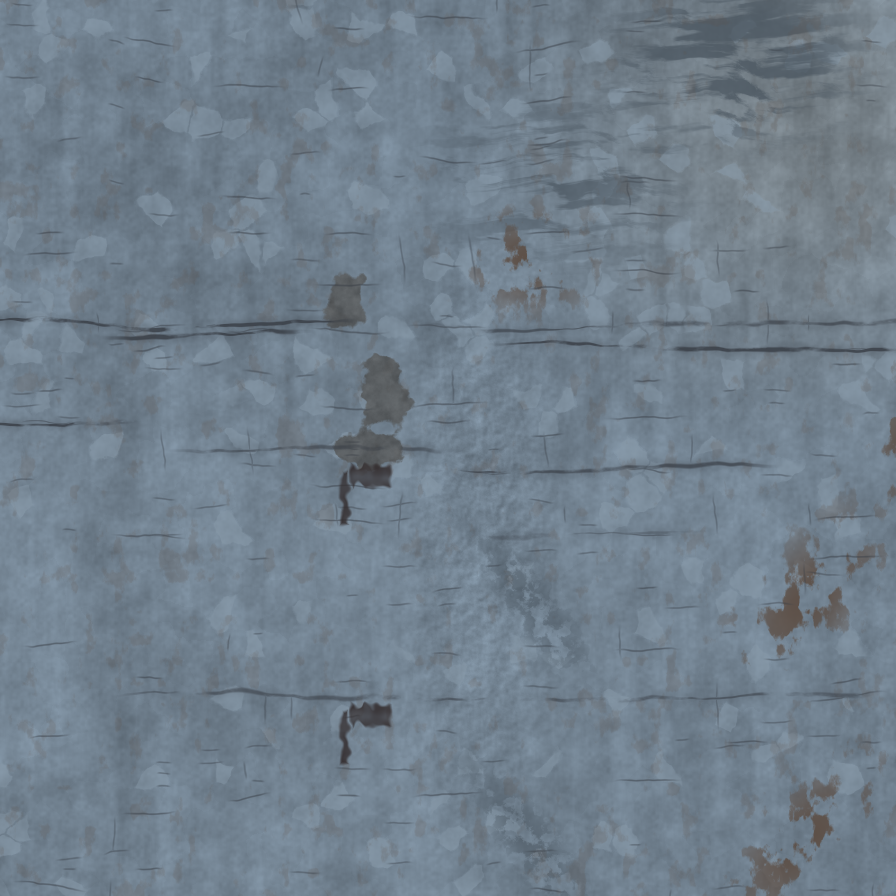
Give the GLSL for this texture, as a Shadertoy shader.

```glsl
const vec3 STEEL = vec3(0.442, 0.505, 0.562);
const vec3 PALE = vec3(0.53, 0.60, 0.66);
const vec3 WARM = vec3(0.465, 0.495, 0.51);
const vec3 SCUFF = vec3(0.29, 0.335, 0.375);
const vec3 CRACK = vec3(0.22, 0.24, 0.27);
const vec3 STAIN = vec3(0.33, 0.335, 0.335);
const vec3 RUST = vec3(0.36, 0.30, 0.26);
const vec3 DRIP = vec3(0.20, 0.175, 0.18);
const float SPANGLE_CELLS = 36.0;
const float SPANGLE_SHARE = 0.10;
const float REPEAT_DROP = 0.267;

// Long seams: start x, end x, height, strength
const int SEAM_COUNT = 9;
const vec4 SEAMS[SEAM_COUNT] = vec4[](
    vec4(-0.1, 0.41, 0.638, 0.9), vec4(0.10, 0.36, 0.627, 0.8),
    vec4(0.46, 1.1, 0.636, 0.55), vec4(0.54, 1.1, 0.615, 0.8),
    vec4(-0.1, 0.19, 0.532, 0.85), vec4(0.18, 0.52, 0.500, 0.5),
    vec4(0.46, 0.88, 0.478, 0.6), vec4(0.12, 1.0, 0.222, 0.5),
    vec4(0.48, 0.80, 0.405, 0.3));

float hash(vec2 p) {
    vec3 q = fract(p.xyx * 0.1031);
    q += dot(q, q.yzx + 33.33);
    return fract((q.x + q.y) * q.z);
}

float noise(vec2 p) {
    vec2 i = floor(p), f = fract(p);
    f = f * f * (3.0 - 2.0 * f);
    return mix(mix(hash(i), hash(i + vec2(1, 0)), f.x),
               mix(hash(i + vec2(0, 1)), hash(i + vec2(1, 1)), f.x), f.y);
}

float fbm(vec2 p) {
    float sum = 0.0, amp = 0.5;
    for (int i = 0; i < 5; i++) {
        sum += amp * noise(p);
        p = p * 2.03 + vec2(17.3, 9.1);
        amp *= 0.5;
    }
    return sum;
}

float blob(vec2 p, vec2 centre, vec2 radius) {
    return smoothstep(1.0, 0.0, length((p - centre) / radius));
}

// Crystal patches: x is the random value of a cell, y the gap to its border
vec2 spangle(vec2 p) {
    p += 0.9 * vec2(fbm(p * 0.9), fbm(p * 0.9 + 40.0));
    vec2 cell = floor(p);
    float near = 9.0, second = 9.0, id = 0.0;
    for (int y = -1; y <= 1; y++)
    for (int x = -1; x <= 1; x++) {
        vec2 c = cell + vec2(x, y);
        float d = length(c + vec2(hash(c), hash(c + 71.0)) - p);
        if (d < near) { second = near; near = d; id = hash(c + 133.0); }
        else second = min(second, d);
    }
    return vec2(id, second - near);
}

float seam(vec2 p, vec4 s, float px) {
    float wobble = (fbm(vec2(p.x * 5.0, s.z * 91.0)) - 0.5) * 0.025
                 + (noise(vec2(p.x * 70.0, s.z * 53.0)) - 0.5) * 0.003;
    float width = 0.0035 * noise(vec2(p.x * 22.0, s.z * 77.0));
    float d = abs(p.y - s.z - wobble);
    float ends = smoothstep(s.x, s.x + 0.06, p.x) * smoothstep(s.y, s.y - 0.06, p.x);
    float broken = smoothstep(0.25, 0.6, fbm(p * vec2(30.0, 60.0)));
    float line = smoothstep(width + px, width * 0.3, d) + 0.25 * smoothstep(0.012, 0.0, d);
    return line * ends * broken * s.w;
}

// Short scattered scratches, one candidate per grid cell
float scratches(vec2 p, vec2 grid, float share, float px) {
    p.y += (fbm(p * vec2(9.0, 4.0)) - 0.5) * 0.03;
    vec2 q = p * grid, id = floor(q), f = fract(q);
    float half_length = 0.12 + 0.35 * hash(id + 5.0);
    float tilt = (hash(id + 9.0) - 0.5) * 0.3;
    float d = abs(f.y - 0.3 - 0.4 * hash(id + 3.0) - tilt * (f.x - 0.5)) / grid.y;
    float ends = smoothstep(half_length, half_length * 0.4, abs(f.x - 0.5));
    return step(hash(id), share) * ends * smoothstep(0.0007 + px, 0.0, d);
}

// Run of rust with a ragged clot beside it
float drip(vec2 p) {
    p += (vec2(noise(p * 110.0), noise(p * 110.0 + 30.0)) - 0.5) * 0.007;
    vec2 run = abs(p - vec2(0.385, 0.444)) - vec2(0.0035, 0.029);
    float ragged = 0.004 + 0.010 * noise(vec2(p.x * 120.0, 4.0));
    vec2 clot = abs(p - vec2(0.414, 0.468)) - vec2(0.021, ragged);
    float d = min(max(run.x, run.y), max(clot.x, clot.y));
    return smoothstep(0.003, -0.002, d) * (0.6 + 0.4 * noise(p * 90.0));
}

void mainImage(out vec4 fragColor, in vec2 fragCoord) {
    vec2 uv = fragCoord / iResolution.xy;
    float px = 1.0 / iResolution.y;
    float mottle = fbm(uv * 42.0), fine = fbm(uv * 95.0 + 8.0);

    // Sheet tone: clouds, vertical streaks, grain and shallow relief
    float tone = (fbm(uv * 5.0) - 0.48) * 0.20 + (mottle - 0.48) * 0.22;
    tone += (fbm(uv * vec2(65.0, 6.0)) - 0.48) * 0.17;
    tone += (noise(uv * 240.0) - 0.5) * 0.06;
    float rough = 0.25 + blob(uv, vec2(0.54, 0.40), vec2(0.12, 0.45));
    tone += (fine - fbm(uv * 95.0 + vec2(7.75, 8.3))) * 0.35 * rough;
    tone -= 0.07 * blob(uv, vec2(0.13, 0.35), vec2(0.06, 0.8));
    vec3 col = STEEL * (1.0 + tone);
    col = mix(col, WARM * (1.0 + tone), 0.7 * blob(uv, vec2(0.92, 0.86), vec2(0.45, 0.4)));

    // Pale crystals
    vec2 crystal = spangle(uv * SPANGLE_CELLS);
    float pale = step(1.0 - SPANGLE_SHARE, crystal.x) * smoothstep(0.02, 0.14, crystal.y);
    col *= 1.0 + (crystal.x - 0.5) * 0.035;
    col = mix(col, PALE, pale * (0.25 + 0.5 * mottle));

    // Scuffed areas, brushed sideways
    float area = blob(uv, vec2(0.82, 0.93), vec2(0.20, 0.13)) + 0.6 * blob(uv, vec2(0.62, 0.80), vec2(0.22, 0.14));
    float brushed = fbm(uv * vec2(16.0, 85.0) + 3.0 * fbm(uv * 9.0));
    col = mix(col, SCUFF, 0.75 * smoothstep(0.48, 0.68, brushed + 0.16 * area) * min(area * 1.6, 1.0));

    // Lower marks appear twice, one drop apart
    float flakes = 0.0, rust = blob(uv, vec2(0.59, 0.71), vec2(0.10, 0.08)), drips = 0.0;
    for (int k = 0; k < 2; k++) {
        vec2 p = uv + vec2(0.0, REPEAT_DROP * float(k));
        float slant = p.x - 0.59 + 0.65 * (p.y - 0.33);
        flakes = max(flakes, blob(vec2(slant, p.y), vec2(0.0, 0.33), vec2(0.06, 0.15)));
        float rise = p.x - 0.90 - 0.6 * (p.y - 0.33);
        rust = max(rust, blob(vec2(rise, p.y), vec2(0.0, 0.33), vec2(0.10, 0.14)));
        drips = max(drips, drip(p));
    }
    rust = max(rust, 0.8 * blob(uv, vec2(1.0, 0.50), vec2(0.04, 0.12)));
    col = mix(col, SCUFF, 0.6 * flakes * smoothstep(0.42, 0.58, fine));
    float specks = smoothstep(0.60, 0.72, fbm(uv * vec2(60.0, 42.0) + 21.0) + 0.16 * rust);
    col = mix(col, RUST, specks * (0.18 + 0.75 * rust));

    // Brown stains down the centre
    float stain = max(blob(uv, vec2(0.386, 0.664), vec2(0.045, 0.055)), blob(uv, vec2(0.43, 0.56), vec2(0.05, 0.075)));
    stain = max(stain, blob(uv, vec2(0.415, 0.495), vec2(0.065, 0.045)));
    float stained = smoothstep(0.42, 0.54, stain + (mottle - 0.5) * 1.1) * smoothstep(0.0, 0.2, stain);
    col = mix(col, STAIN * (0.75 + 0.5 * fine), 0.8 * stained);

    // Seams, scratches and drips
    float cracks = 0.0;
    for (int i = 0; i < SEAM_COUNT; i++) cracks = max(cracks, seam(uv, SEAMS[i], px));
    cracks = max(cracks, 0.5 * scratches(uv, vec2(9.0, 48.0), 0.16, px));
    cracks = max(cracks, 0.4 * scratches(uv + 0.37, vec2(19.0, 70.0), 0.10, px));
    cracks = max(cracks, 0.35 * scratches(uv.yx + 0.61, vec2(14.0, 40.0), 0.07, px));
    col = mix(col, CRACK, min(cracks, 0.85));
    col = mix(col, DRIP, drips);

    fragColor = vec4(col, 1.0);
}
```
